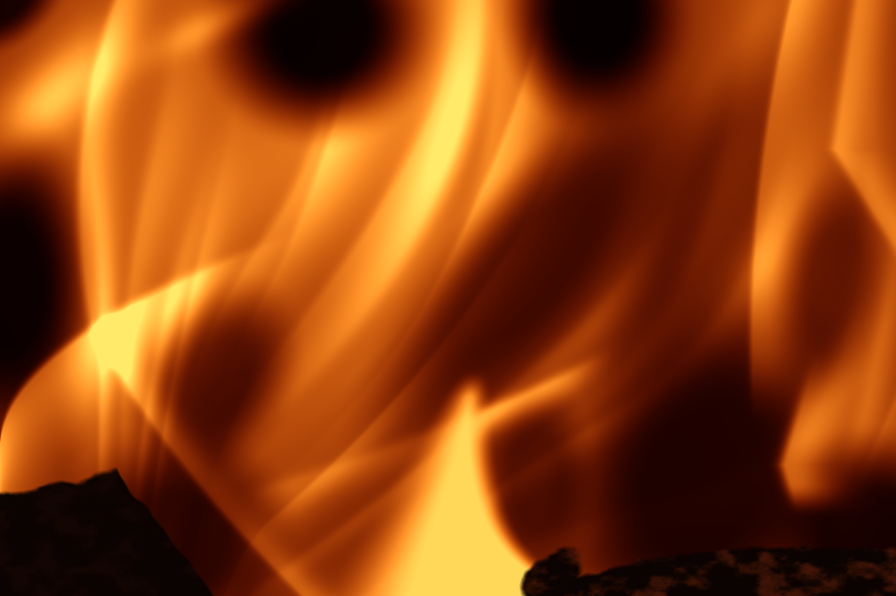
This texture is drawn by a Shadertoy shader. Its source:

```glsl
// Close view of blurred orange flames with bright filaments, dark hollows and charred logs.
#define BASE_HEAT 0.61
#define FIBRE_COUNT 16
#define FIBRE_GAIN 0.17
#define MOTTLE 0.34
#define CORE_HEAT 1.22
#define EDGE 0.005
#define CHAR_COLOR vec3(0.045, 0.010, 0.004)
#define EMBER_COLOR vec3(0.26, 0.085, 0.025)

float hash(vec2 p) {
    p = fract(p * vec2(0.1031, 0.1137));
    p += dot(p, p.yx + 33.33);
    return fract((p.x + p.y) * p.x * 7.31);
}

float noise(vec2 p) {
    vec2 i = floor(p), f = fract(p);
    f = f * f * (3.0 - 2.0 * f);
    return mix(mix(hash(i), hash(i + vec2(1, 0)), f.x),
               mix(hash(i + vec2(0, 1)), hash(i + vec2(1, 1)), f.x), f.y);
}

float fbm(vec2 p) {
    float sum = 0.0, gain = 0.5;
    for (int i = 0; i < 4; i++) {
        sum += gain * noise(p);
        p = p * 2.03 + 7.1;
        gain *= 0.5;
    }
    return sum;
}

// Normalised distance from the centre of a tilted ellipse
float oval(vec2 p, vec2 center, vec2 radii, float tilt) {
    float c = cos(tilt), s = sin(tilt);
    p -= center;
    return length(vec2(c * p.x + s * p.y, c * p.y - s * p.x) / radii);
}

float glow(vec2 p, vec2 center, vec2 radii, float tilt) {
    float d = oval(p, center, radii, tilt);
    return exp(-d * d);
}

float hollow(vec2 p, vec2 center, vec2 radii, float tilt, float depth) {
    return 1.0 - depth * (1.0 - smoothstep(0.35, 1.1, oval(p, center, radii, tilt)));
}

// Flame sheet: crisp on the negative side, fading on the positive side
float sheet(float d, float crisp, float soft) {
    float w = d < 0.0 ? crisp : soft;
    return exp(-d * d / (w * w));
}

// Coordinate across the flames, constant along each curved fibre
float acrossFlow(vec2 p) {
    float bend = mix(-0.2, 0.72, smoothstep(0.05, 0.45, p.x));
    bend = mix(bend, 0.22, smoothstep(0.8, 1.5, p.x));
    return p.x + bend * (1.0 - p.y) * (1.0 - p.y);
}

float fibres(float u, float y) {
    float sum = 0.0;
    for (int i = 0; i < FIBRE_COUNT; i++) {
        float k = float(i), r = hash(vec2(k + 3.0, 17.0)), s = hash(vec2(k + 9.0, 41.0));
        float root = 0.1 + 1.6 * (k + r) / float(FIBRE_COUNT);
        float d = u - root - 0.025 * sin(y * (3.0 + 4.0 * s) + k * 2.4);
        float reach = (y - mix(0.25, 0.85, s)) / 0.32;
        sum += sheet(d, 0.006 + 0.02 * r, 0.03 + 0.05 * s) * exp(-reach * reach);
    }
    return sum;
}

float flameHeat(vec2 p) {
    float u = acrossFlow(p);
    float x = p.x, y = p.y;

    // Broad glow, soft mottling and fine fibres
    float heat = BASE_HEAT + 0.23 * glow(p, vec2(0.52, 0.70), vec2(0.42, 0.27), 0.5)
               + 0.16 * glow(p, vec2(1.36, 0.65), vec2(0.16, 0.45), 0.0);
    heat *= 1.0 - 0.5 * MOTTLE + MOTTLE * noise(vec2(u * 7.0, y * 2.2));
    heat += FIBRE_GAIN * fibres(u, y);

    // Dark gaps between flames
    heat *= hollow(p, vec2(0.54, 0.95), vec2(0.20, 0.19), 0.3, 0.96);
    heat *= hollow(p, vec2(1.00, 0.98), vec2(0.16, 0.20), 0.0, 0.96);
    heat *= hollow(p, vec2(0.01, 0.52), vec2(0.16, 0.30), 0.0, 0.92);
    heat *= hollow(p, vec2(0.00, 1.00), vec2(0.13, 0.08), 0.6, 0.85);
    heat *= hollow(p, vec2(0.36, 0.36), vec2(0.13, 0.19), -0.5, 0.55);
    heat *= hollow(p, vec2(0.88, 0.54), vec2(0.42, 0.14), 0.85, 0.58);
    heat *= hollow(p, vec2(1.20, 0.66), vec2(0.38, 0.12), 1.1, 0.42);
    heat *= hollow(p, vec2(1.18, 0.20), vec2(0.25, 0.36), -0.3, 0.80);
    heat *= hollow(p, vec2(1.40, 0.53), vec2(0.10, 0.21), -0.2, 0.48);
    heat *= hollow(p, vec2(0.30, 0.09), vec2(0.20, 0.20), -0.6, 0.72);
    heat *= hollow(p, vec2(1.46, 0.10), vec2(0.20, 0.18), 0.0, 0.85);
    heat *= hollow(p, vec2(0.90, 0.19), vec2(0.10, 0.19), 0.0, 0.50);

    // Long filaments
    heat += 0.36 * sheet(0.80 - u, 0.028, 0.055) * smoothstep(0.15, 0.75, y);
    float leftLine = 0.14 + 0.5 * (y - 0.65) * (y - 0.65) + 0.36 * max(0.45 - y, 0.0);
    heat += 0.27 * sheet(x - leftLine, 0.012, 0.045);
    float rightLine = 1.265 + 0.2 * (y - 0.42) * (y - 0.42);
    heat += 0.30 * sheet(x - rightLine, 0.008, 0.06) * smoothstep(0.28, 0.42, y);
    float forkLine = 1.406 + max(0.15 * (y - 0.75), 0.62 * (0.75 - y));
    heat += 0.28 * sheet(x - forkLine, 0.014, 0.05) * smoothstep(0.5, 0.65, y);

    // Side tongues
    heat += 0.50 * glow(p, vec2(0.08, 0.83), vec2(0.16, 0.06), 0.75);
    heat += 0.28 * glow(p, vec2(0.38, 0.97), vec2(0.13, 0.03), 0.45);
    float crest = 0.24 + 0.51 * sqrt(x);
    heat += 0.58 * sheet(crest - y, 0.014, 0.12) * (1.0 - smoothstep(0.1, 0.54, x));
    float lick = x - 1.32 - 0.3 * abs(y - 0.22);
    heat += 0.60 * sheet(lick, 0.015, 0.07) * smoothstep(0.13, 0.19, y) * (1.0 - smoothstep(0.25, 0.42, y));
    float arc = x - 0.43;
    float arcDist = y - 0.17 - 0.27 * arc - 0.2 * arc * arc;
    float arcGain = 0.14 * smoothstep(0.38, 0.5, x) + 0.36 * smoothstep(0.7, 0.85, x);
    heat += arcGain * sheet(arcDist, 0.035, 0.016) * (1.0 - smoothstep(0.9, 1.05, x));

    // Hot pointed flame at the bottom
    float fall = max(0.39 - y, 0.0);
    float left = 0.80 - 0.62 * fall, right = 0.80 + 0.18 * exp(-y / 0.08);
    float core = smoothstep(left - 0.025, left + 0.02 + 0.3 * fall, x)
               * (1.0 - smoothstep(right - 0.025, right + 0.025, x))
               * (1.0 - smoothstep(0.33, 0.385, y));
    return mix(heat, CORE_HEAT, core);
}

vec3 fireColor(float heat) {
    heat = clamp(heat, 0.02, 1.27);
    float h2 = heat * heat;
    return vec3(min(heat, 1.0), 0.57 * h2, 0.16 * h2 * h2);
}

// Positive inside the charred wood
float logDepth(vec2 p) {
    float rough = 0.025 * (fbm(p * 22.0) - 0.5);
    float leftLog = min(0.17 + 0.2 * p.x, 0.21 - 1.25 * (p.x - 0.195)) - p.y;
    float rightLog = min(0.085 - 0.35 * (p.x - 1.35) * (p.x - 1.35) - p.y, p.x - 0.93);
    float knob = 0.04 * (1.0 - oval(p, vec2(0.925, 0.03), vec2(0.06, 0.035), 0.6));
    return max(leftLog, max(rightLog, knob)) + rough;
}

void mainImage(out vec4 fragColor, in vec2 fragCoord) {
    vec2 p = fragCoord / iResolution.y;
    vec3 color = fireColor(flameHeat(p));
    float bark = smoothstep(0.4, 0.75, fbm(p * vec2(28.0, 45.0)));
    vec3 wood = CHAR_COLOR + EMBER_COLOR * bark * mix(0.12, 0.8, smoothstep(0.6, 0.9, p.x));
    color = mix(color, wood, smoothstep(-EDGE, EDGE, logDepth(p)));
    fragColor = vec4(color, 1.0);
}
```
